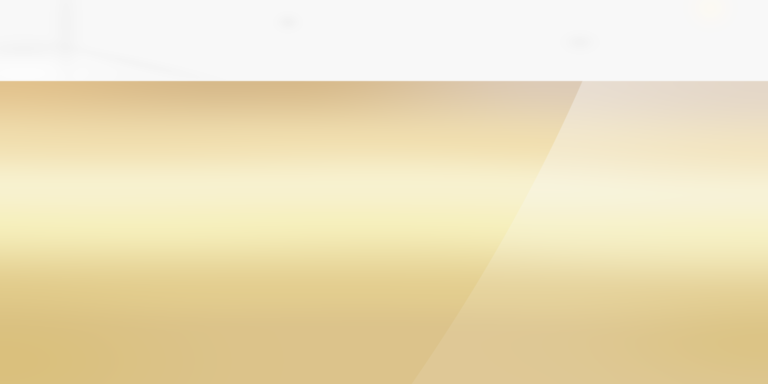
Give the GLSL for this background, as a WebGL 1 fragment shader.

```glsl
precision highp float;
uniform vec2 u_resolution;

#define BAND_TOP 0.789
#define PAPER vec3(0.972, 0.972, 0.972)
#define BRONZE vec3(0.840, 0.725, 0.540)
#define ROSE vec3(0.865, 0.795, 0.715)
#define HONEY vec3(0.945, 0.875, 0.690)
#define CREAM vec3(0.970, 0.945, 0.810)
#define LEMON vec3(0.965, 0.940, 0.740)
#define GOLD vec3(0.890, 0.805, 0.560)
#define SAND vec3(0.862, 0.765, 0.545)
#define OCHRE vec3(0.850, 0.750, 0.470)
#define SHEEN_TOP 0.42
#define SHEEN_BOTTOM 0.10

// Soft elliptical spot, 1 at its centre
float glow(vec2 p, vec2 center, vec2 radius) {
  vec2 d = (p - center) / radius;
  return exp(-dot(d, d));
}

// Brushed metal: stacked horizontal reflections with slow sideways drift
vec3 metal(vec2 p) {
  float y = p.y + 0.022 * (p.x - 0.4) + 0.008 * sin(7.0 * p.x + 1.0);
  y += 0.002 * sin(31.0 * p.y + 5.0 * p.x) * sin(9.0 * p.x);
  vec3 rim = mix(BRONZE, ROSE, smoothstep(0.38, 0.72, p.x));
  rim += vec3(0.045, 0.035, 0.010) * (1.0 - smoothstep(0.0, 0.3, p.x));
  vec3 c = mix(SAND, GOLD, smoothstep(0.13, 0.25, y));
  c = mix(c, LEMON, smoothstep(0.23, 0.43, y));
  c = mix(c, CREAM, smoothstep(0.40, 0.51, y));
  c = mix(c, HONEY, smoothstep(0.51, 0.64, y));
  c = mix(c, rim, smoothstep(0.61, 0.80, y));
  // Deeper yellow in the lower corners
  c = mix(c, OCHRE, 0.75 * glow(p, vec2(0.0, 0.06), vec2(0.2, 0.16)));
  c = mix(c, OCHRE, 0.7 * glow(p, vec2(1.0, 0.11), vec2(0.2, 0.10)));
  return c;
}

// Pale strip with faint blurred shapes
vec3 header(vec2 p) {
  vec3 c = PAPER;
  c += 0.016 * glow(p, vec2(0.03, 0.81), vec2(0.09, 0.05));
  c -= 0.016 * glow(p, vec2(0.086, 0.94), vec2(0.014, 0.12));
  float arc = 0.87 - 0.45 * (p.x - 0.1);
  c -= 0.012 * glow(p, vec2(0.18, arc), vec2(0.09, 0.014));
  c -= 0.018 * glow(p, vec2(0.03, 0.87), vec2(0.05, 0.025));
  c -= 0.022 * glow(p, vec2(0.375, 0.942), vec2(0.012, 0.018));
  c -= 0.020 * glow(p, vec2(0.755, 0.89), vec2(0.016, 0.020));
  c += vec3(0.015, 0.004, -0.020) * glow(p, vec2(0.925, 0.98), vec2(0.022, 0.04));
  return c;
}

void main() {
  vec2 p = gl_FragCoord.xy / u_resolution;
  vec2 px = 1.0 / u_resolution;

  // Translucent panel right of a gently bowed edge
  float edge = 0.536 + 0.345 * p.y - 0.08 * p.y * p.y;
  float panel = smoothstep(-px.x, px.x, p.x - edge);
  float sheen = mix(SHEEN_BOTTOM, SHEEN_TOP, smoothstep(0.1, BAND_TOP, p.y));
  sheen *= 1.0 - 0.35 * smoothstep(0.7, 1.0, p.x);
  vec3 band = mix(metal(p), PAPER, sheen * panel);

  float above = smoothstep(-px.y, px.y, p.y - BAND_TOP);
  gl_FragColor = vec4(mix(band, header(p), above), 1.0);
}
```
